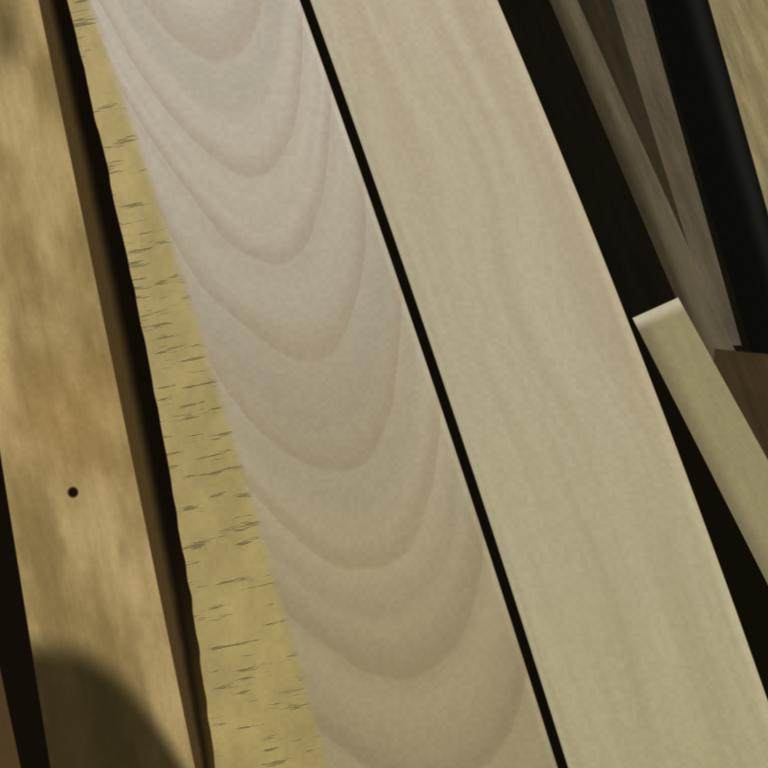
Give the GLSL for this texture, as a WebGL 1 fragment shader.

```glsl
precision highp float;
uniform vec2 u_resolution;

float hash(vec2 p) {
  vec3 q = fract(vec3(p.xyx) * 0.1031);
  q += dot(q, q.yzx + 33.33);
  return fract((q.x + q.y) * q.z);
}

float noise(vec2 p) {
  vec2 i = floor(p), f = fract(p);
  f = f * f * (3.0 - 2.0 * f);
  return mix(mix(hash(i), hash(i + vec2(1, 0)), f.x),
             mix(hash(i + vec2(0, 1)), hash(i + vec2(1, 1)), f.x), f.y);
}

float fbm(vec2 p) {
  float sum = 0.0, amp = 0.5;
  for (int i = 0; i < 4; i++) {
    sum += amp * noise(p);
    p = p * 2.03 + 7.1;
    amp *= 0.5;
  }
  return sum;
}

// Coverage of everything past an edge, and between two edges
float past(float x, float edge) { return smoothstep(-0.002, 0.002, x - edge); }
float span(float x, float a, float b) { return past(x, a) * past(b, x); }

// Stacked offcuts in the dark on the right
vec3 offcuts(float x, float t) {
  float grit = 0.8 + 0.4 * fbm(vec2((x - 0.4 * t) * 90.0, t * 14.0));
  vec3 col = vec3(0.075, 0.065, 0.04) * grit;
  col = mix(col, vec3(0.19, 0.165, 0.115) * grit, span(x, 0.745 + 0.44 * t, 0.8 + 0.32 * t) * past(0.36, t));
  float pole = (x - 0.845 - 0.29 * t) / 0.085;
  col = mix(col, vec3(0.045, 0.045, 0.035) + 0.07 * exp(-pow((pole - 0.72) * 7.0, 2.0)), span(pole, 0.0, 1.0));
  col = mix(col, vec3(0.34, 0.305, 0.24) * grit, span(x, 0.797 + 0.31 * t, 0.84 + 0.28 * t) * past(0.45, t));
  float left = 0.715 + 0.425 * t;
  col = mix(col, mix(vec3(0.23, 0.2, 0.14), vec3(0.36, 0.325, 0.25), smoothstep(0.0, 0.03, x - left)) * grit,
            span(x, left, 0.752 + 0.45 * t) * past(0.47, t));
  col = mix(col, vec3(0.54, 0.49, 0.35) * grit, past(x, 0.922 + 0.28 * t));
  col = mix(col, vec3(0.23, 0.185, 0.115) * grit, past(t, 0.455 + 0.1 * (x - 0.94)) * past(x, 0.93));
  // Shadow and short stick with a bright sawn end
  float stickLeft = 0.823 + 0.509 * (t - 0.414);
  float stickRight = 0.883 + 0.552 * (t - 0.387);
  float top = 0.414 - 0.45 * (x - 0.823);
  col = mix(col, vec3(0.06, 0.05, 0.025), past(stickLeft, x) * past(t, 0.4));
  vec3 stick = vec3(0.53, 0.49, 0.36) * (0.88 + 0.2 * grit * smoothstep(0.0, 0.03, x - stickLeft));
  stick = mix(stick, vec3(0.73, 0.69, 0.58), 1.0 - smoothstep(0.005, 0.025, t - top));
  return mix(col, stick, span(x, stickLeft, stickRight) * past(t, top));
}

// Weathered board on the left, with its hole and cast shadow
vec3 oldBoard(float x, float t) {
  float u = x - 0.2 * t;
  float stain = fbm(vec2(u * 22.0, t * 9.0));
  vec3 col = mix(vec3(0.53, 0.45, 0.28), vec3(0.69, 0.6, 0.41), smoothstep(0.2, 0.75, stain));
  col *= 0.94 + 0.12 * fbm(vec2(u * 140.0, t * 12.0));
  col = mix(col, vec3(0.65, 0.5, 0.27), 0.35 * exp(-pow(length(vec2(x - 0.09, t - 0.54)) * 14.0, 2.0)));
  col *= 1.0 - 0.25 * exp(-pow(length(vec2(x - 0.01, (t - 0.05) * 0.5)) * 40.0, 2.0));
  float hole = length(vec2(x - 0.095, t - 0.641));
  col = mix(vec3(0.1, 0.07, 0.03), col, smoothstep(0.004, 0.009, hole));
  float shadowTop = 0.835 + 5.0 * pow(max(x - 0.08, 0.0), 2.0) + 0.2 * max(x - 0.08, 0.0);
  float shadow = smoothstep(-0.02, 0.035, t - shadowTop);
  return mix(col, vec3(0.2, 0.165, 0.085) * (0.8 + 0.4 * stain), shadow * 0.93);
}

// Pale plank with nested U-shaped growth rings
vec3 ringPlank(float x, float t) {
  vec3 col = mix(vec3(0.71, 0.67, 0.6), vec3(0.6, 0.55, 0.42), smoothstep(0.0, 0.95, t));
  float dx = x - 0.26 - 0.29 * t;
  float rise = t + mix(13.0, 4.0, t) * dx * dx + 0.035 * fbm(vec2(x, t) * 9.0);
  float ring = noise(vec2(rise * 17.0, 3.0)) * 0.6 + noise(vec2(rise * 43.0, 8.0)) * 0.4;
  col *= 1.0 + 0.11 * (ring - 0.5);
  float line = fract(rise * 7.5 + 0.4 * noise(vec2(rise * 5.0, 1.0)));
  return col * (1.0 - vec3(0.05, 0.065, 0.08) * smoothstep(0.6, 0.92, line) * smoothstep(1.0, 0.94, line));
}

// Pale plank with grain running along its length
vec3 straightPlank(float x, float t, float slit) {
  vec3 col = mix(vec3(0.7, 0.65, 0.55), vec3(0.65, 0.61, 0.47), t);
  float u = x - slit - 0.02 * t;
  float streak = fbm(vec2(u * 55.0 + 2.5 * noise(vec2(u * 8.0, t * 5.0)), t * 2.5));
  col *= 1.0 + vec3(0.09, 0.12, 0.15) * (streak - 0.45);
  return col * (1.0 - 0.1 * smoothstep(0.025, 0.0, x - slit));
}

void main() {
  vec2 p = gl_FragCoord.xy / u_resolution;
  float x = p.x, t = 1.0 - p.y;
  float boardLeft = 0.16 * (t - 0.59);
  float boardRight = 0.05 + 0.204 * t;
  float sapLeft = 0.086 + 0.255 * t - 0.06 * t * t + 0.003 * (noise(vec2(t * 45.0, 2.0)) - 0.5);
  float sapRight = 0.115 + 0.35 * t - 0.038 * t * t;
  float slit = 0.397 + 0.36 * t - 0.024 * t * t;
  float plankRight = 0.648 + 0.425 * t - 0.043 * t * t;

  // Left board, its brown side and the gap beside it
  vec3 col = mix(vec3(0.07, 0.05, 0.025), vec3(0.3, 0.23, 0.14), past(0.21 * (t - 0.87), x));
  col = mix(col, oldBoard(x, t), past(x, boardLeft));
  float gap = (x - boardRight) / max(sapLeft - boardRight, 0.01);
  vec3 side = mix(vec3(0.28, 0.22, 0.12), vec3(0.065, 0.045, 0.02), smoothstep(0.25, 0.65, gap));
  side = mix(side, vec3(0.23, 0.18, 0.08), smoothstep(0.65, 1.0, t) * smoothstep(0.4, 0.9, gap));
  col = mix(col, side, past(x, boardRight));

  // Yellow rough strip with short cross fibres
  float fibre = fbm(vec2(x * 28.0, (t + 0.2 * x) * 170.0));
  vec3 sap = mix(vec3(0.66, 0.59, 0.4), vec3(0.64, 0.57, 0.36), t);
  sap *= 0.9 + 0.2 * fbm(vec2(x * 30.0, t * 18.0));
  sap *= 1.0 - 0.25 * smoothstep(0.57, 0.78, fibre);
  col = mix(col, sap, past(x, sapLeft));

  // Planks, dark slit and offcuts
  col = mix(col, ringPlank(x, t), smoothstep(-0.008, 0.008, x - sapRight));
  col = mix(col, straightPlank(x, t, slit), past(x, slit));
  float slitDist = abs(x - slit);
  col *= 1.0 + 0.06 * exp(-pow((slitDist - 0.011) * 300.0, 2.0));
  col = mix(vec3(0.06, 0.045, 0.025), col, smoothstep(0.0045, 0.0085, slitDist));
  col *= 1.0 + 0.07 * smoothstep(0.012, 0.0, abs(x - plankRight + 0.006));
  col = mix(col, offcuts(x, t), past(x, plankRight));

  col *= 0.98 + 0.04 * noise(p * 190.0);
  gl_FragColor = vec4(col, 1.0);
}
```
